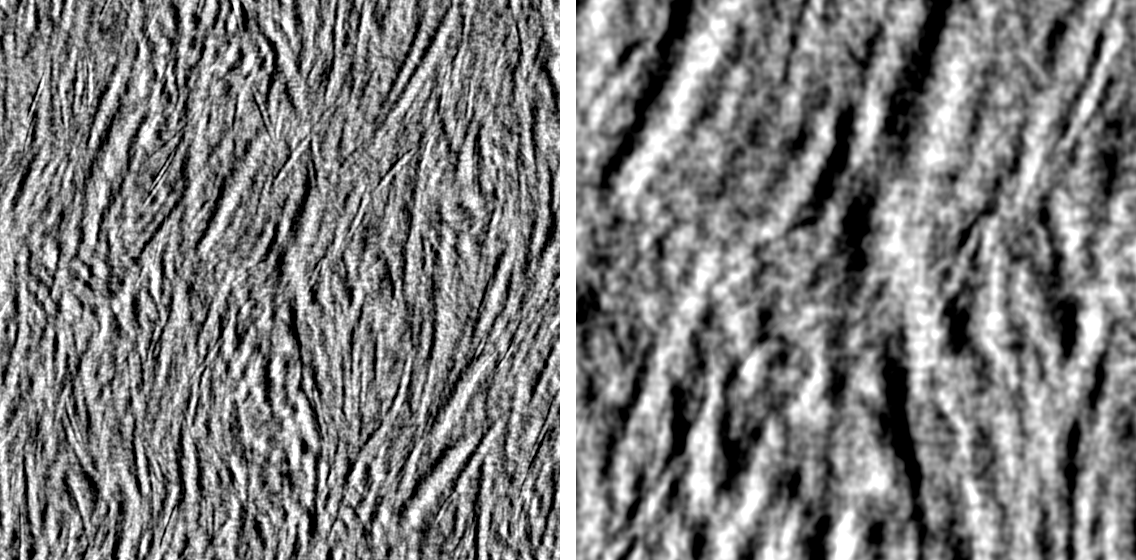
Left, the full canvas; right, a detail of the centre.
This texture is drawn by a WebGL 2 fragment shader. Its source:

```glsl
#version 300 es
precision highp float;
// Grey relief of tangled, upright fibres over a grainy, crumbled ground.

uniform vec2 u_resolution;
out vec4 fragColor;

const float TAU = 6.2831853;
const float MID_GREY = 0.51;
const float CONTRAST = 1.05;

const int FIBRE_LAYERS = 6;
const float SMALL_CELL = 0.075;     // spacing of the finest fibres
const float LARGE_CELL = 0.235;     // spacing of the thickest fibres
const float MEAN_LEAN = 0.22;       // radians from upright, to the right
const float LEAN_DRIFT = 1.0;       // slow change of lean over the canvas
const float LEAN_JITTER = 0.55;     // change of lean between neighbours
const float FIBRE_GAIN = 0.58;
const float RUNG_FREQUENCY = 112.0; // ladder bands on some fibres

const vec2 CRUMB_SCALE = vec2(30.0, 19.0);
const float CRUMB_GAIN = 1.35;
const float LIGHT_STEP = 0.0035;    // sampling distance of the side light
const float STREAK_GAIN = 0.5;
const float GRAIN_GAIN = 0.42;
const float FINE_GRAIN_GAIN = 0.24;

// Four random values per lattice point
vec4 hash4(vec2 cell, float seed) {
    uvec4 v = uvec4(ivec4(ivec2(cell) + 4096, int(seed), 17));
    v = v * 1664525u + 1013904223u;
    for (int i = 0; i < 2; i++) {
        v += v.yzwx * v.wxyz;
        v ^= v >> 16u;
    }
    v.x += v.y * v.w;
    v.y += v.z * v.x;
    v.z += v.x * v.y;
    v.w += v.y * v.z;
    return vec4(v >> 8u) / 16777216.0;
}

float cornerSlope(vec2 cell, vec2 offset) {
    float a = TAU * hash4(cell, 0.0).x;
    return dot(vec2(cos(a), sin(a)), offset);
}

float gradientNoise(vec2 p) {
    vec2 i = floor(p), f = p - i;
    vec2 u = f * f * f * (f * (f * 6.0 - 15.0) + 10.0);
    vec2 e = vec2(1.0, 0.0);
    float low = mix(cornerSlope(i, f), cornerSlope(i + e, f - e), u.x);
    float high = mix(cornerSlope(i + e.yx, f - e.yx), cornerSlope(i + 1.0, f - 1.0), u.x);
    return mix(low, high, u.y);
}

// Worm-like ridges, lit from the right
float crumbHeight(vec2 p) {
    vec2 q = p * CRUMB_SCALE;
    return gradientNoise(q * 1.6 + 31.0) * 0.6 - abs(gradientNoise(q));
}

float crumbRelief(vec2 p) {
    vec2 light = LIGHT_STEP * vec2(1.0, 0.25);
    return crumbHeight(p - light) - crumbHeight(p + light);
}

// Lays one layer of tapered, bent fibres over the tone
float layFibres(float tone, vec2 p, float layer, float calm) {
    float size = mix(SMALL_CELL, LARGE_CELL, layer / float(FIBRE_LAYERS - 1));
    vec2 home = floor(p / size);
    for (int y = -1; y <= 1; y++)
    for (int x = -1; x <= 1; x++) {
        vec2 cell = home + vec2(x, y);
        vec4 place = hash4(cell, layer + 1.0);
        vec4 form = hash4(cell, layer + 51.0);
        vec2 centre = (cell + place.xy) * size;
        float lean = MEAN_LEAN + LEAN_DRIFT * gradientNoise(centre * 2.6 + 7.0)
                   + LEAN_JITTER * (place.z - 0.5) * 2.0 * place.w;
        vec2 along = vec2(sin(lean), cos(lean));
        vec2 d = p - centre;
        float t = dot(d, along) / (size * mix(0.5, 0.92, form.x));
        float taper = 1.0 - smoothstep(0.45, 1.0, abs(t));
        float width = size * mix(0.045, 0.085, form.y) * mix(0.45, 1.0, taper);
        float bend = size * 0.16 * (form.z - 0.5) * (t * t + 0.5 * t * t * t);
        float s = (d.x * along.y - d.y * along.x - bend) / width;

        // Bright flank, dark left edge, faint right edge
        float flank = exp(-2.4 * (s - 0.2) * (s - 0.2));
        float shadow = exp(-3.2 * (s + 1.15) * (s + 1.15));
        float rim = exp(-5.0 * (s - 1.35) * (s - 1.35));
        float rungs = 0.14 * step(0.78, place.w) * sin(TAU * RUNG_FREQUENCY * p.y);
        float strength = taper * mix(0.25, 1.0, form.w) * calm;
        float shade = flank * (0.75 + rungs) - 0.95 * shadow - 0.25 * rim;
        tone = tone * (1.0 - 0.65 * strength * exp(-0.6 * s * s)) + FIBRE_GAIN * strength * shade;
    }
    return tone;
}

void main() {
    vec2 p = gl_FragCoord.xy / u_resolution.y;
    vec2 warp = vec2(gradientNoise(p * 6.0), gradientNoise(p * 6.0 + 19.0));
    vec2 q = p + 0.035 * warp;

    // Ground: crumbled patches and leaning streaks
    float crumbled = smoothstep(-0.2, 0.4, gradientNoise(p * 3.2 + 3.0) + 0.9 * abs(p.y - 0.5) - 0.2);
    float tone = CRUMB_GAIN * mix(0.4, 1.2, crumbled) * crumbRelief(q);
    float sheared = q.x - MEAN_LEAN * q.y;
    tone += STREAK_GAIN * gradientNoise(vec2(sheared * 62.0, q.y * 11.0));

    for (int i = 0; i < FIBRE_LAYERS; i++)
        tone = layFibres(tone, p + 0.006 * warp, float(i), 1.0 - 0.4 * crumbled);

    // Grain over everything
    tone += GRAIN_GAIN * gradientNoise(q * vec2(125.0, 95.0) + 5.0);
    tone += FINE_GRAIN_GAIN * gradientNoise(p * vec2(215.0, 190.0) + 11.0);

    fragColor = vec4(vec3(clamp(MID_GREY + CONTRAST * tone, 0.0, 1.0)), 1.0);
}
```
